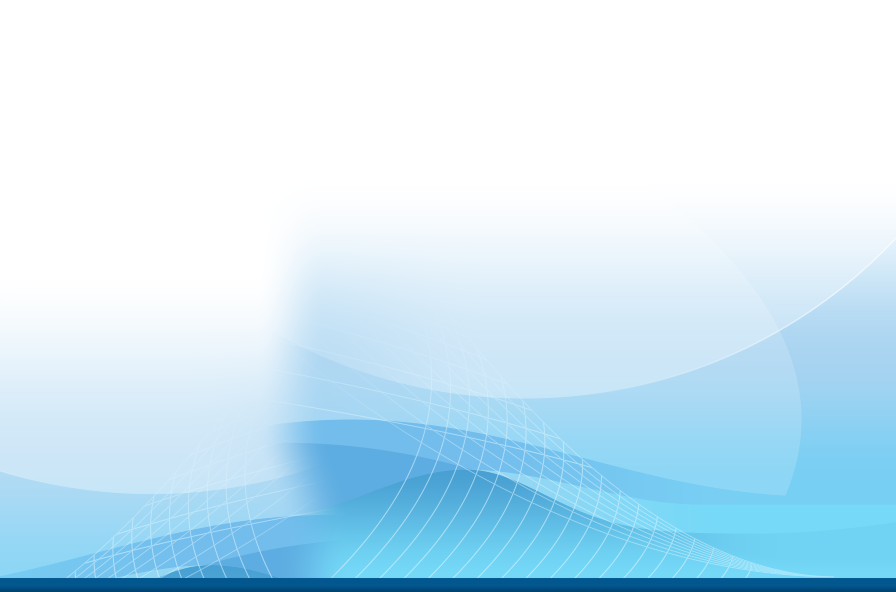
Reproduce this background procedurally as a WebGL 1 fragment shader.

```glsl
precision highp float;
// Pale blue backdrop: soft circles, layered waves and a fine line mesh over
// a dark footer. One scene function is drawn twice, the second time mirrored
// and lowered, and the two panels are cross-faded.
uniform vec2 u_resolution;

// Design grid: 768 x 508 units, y pointing down from the top edge.
const vec2 GRID = vec2(768.0, 508.0);
const float FLOOR_Y = 495.0;
const vec3 WHITE = vec3(1.0);
const vec3 SKY = vec3(0.66, 0.83, 0.945);
const vec3 CYAN = vec3(0.47, 0.81, 0.955);
const vec3 AQUA = vec3(0.46, 0.85, 0.97);
const vec3 AZURE = vec3(0.45, 0.74, 0.925);
const vec3 STEEL = vec3(0.37, 0.68, 0.885);
const vec3 TEAL = vec3(0.28, 0.62, 0.82);
const vec3 NAVY = vec3(0.01, 0.34, 0.56);

// Coverage of the side where d is positive.
float fill(float d, float aa) {
  return smoothstep(-aa, aa, d);
}

// Coverage of a thin line at distance d.
float stroke(float d, float width, float aa) {
  return 1.0 - smoothstep(width - aa, width + aa, abs(d));
}

// Wave profiles: height of each crest line at x.
float broadWave(float x) {
  return 393.0 - 33.0 * cos((x - 300.0) * 0.007854);
}

float innerWave(float x) {
  float d = x - 245.0;
  return 380.0 + 0.0009 * d * d;
}

float lightWave(float x) {
  return 403.0 + 30.0 * smoothstep(400.0, 600.0, x);
}

float hill(float x) {
  float d = (x - 400.0) / (x < 400.0 ? 125.0 : 95.0);
  float rise = max(x - 640.0, 0.0) / 128.0;
  return 458.0 - 55.0 * exp(-d * d) - 10.0 * rise * rise;
}

// Net of curved ribs crossed by strands that meet at the lower right.
float mesh(vec2 p, float aa) {
  float h = FLOOR_Y - p.y;
  float s = max((715.0 - p.x) / 355.0, 0.001);
  float reach = pow(s, 1.9);
  float ribs = 0.0;
  for (int i = 0; i < 18; i++) {
    float t = float(i) / 17.0;
    float turn = mix(170.0, 15.0, t);
    float bulge = mix(85.0, 5.0, t);
    float k = 1.0 - h / turn;
    float x = mix(285.0, 640.0, t) + bulge * (1.0 - k * k);
    float slope = 2.0 * bulge * k / turn;
    ribs = max(ribs, stroke((p.x - x) / sqrt(1.0 + slope * slope), 0.45, aa));
  }
  ribs *= fill(260.0 * reach - h, aa);

  float strands = 0.0;
  for (int j = 0; j < 9; j++) {
    float top = mix(116.0, 260.0, float(j) / 8.0);
    float slope = 1.9 * top * reach / (s * 355.0);
    float d = (h - top * reach) / sqrt(1.0 + slope * slope);
    strands = max(strands, stroke(d, 0.4, aa));
  }
  strands *= mix(0.3, 0.8, smoothstep(250.0, 400.0, p.x)) * step(p.x, 715.0);
  return max(ribs, strands) * smoothstep(225.0, 420.0, p.y);
}

vec3 scene(vec2 p, float aa) {
  // Vertical haze with a bluer patch on the left.
  vec3 color = mix(WHITE, SKY, smoothstep(145.0, 315.0, p.y));
  color = mix(color, CYAN, smoothstep(300.0, 415.0, p.y));

  // Translucent shell and large disc.
  float bow = (p.y - 360.0) / 190.0;
  float shell = fill(687.0 - 117.0 * bow * bow - p.x, aa);
  color = mix(color, WHITE, 0.16 * shell);
  float disc = 436.0 - length(p - vec2(450.0, -94.0));
  color = mix(color, WHITE, 0.32 * fill(disc, aa));
  float rim = stroke(disc, 0.6, aa) * smoothstep(480.0, 740.0, p.x);
  color = mix(color, WHITE, 0.6 * rim);
  float patchMask = (1.0 - smoothstep(240.0, 420.0, p.x)) * smoothstep(190.0, 340.0, p.y);
  color = mix(color, SKY, 0.6 * patchMask);

  // Waves from back to front.
  float right = smoothstep(380.0, 640.0, p.x);
  color = mix(color, mix(AZURE, CYAN, right), fill(p.y - broadWave(p.x), aa));
  color = mix(color, STEEL, fill(p.y - innerWave(p.x), aa) * (1.0 - right));
  vec3 lightColor = mix(vec3(0.6, 0.84, 0.95), AQUA, right);
  float lightMask = fill(p.y - lightWave(p.x), aa) * smoothstep(396.0, 402.0, p.x);
  color = mix(color, lightColor, lightMask);
  float depth = max(smoothstep(395.0, 500.0, p.y), 0.9 * smoothstep(400.0, 680.0, p.x));
  color = mix(color, mix(TEAL, AQUA, depth), fill(p.y - hill(p.x), aa));
  return mix(color, vec3(0.9, 0.97, 1.0), 0.55 * mesh(p, aa));
}

void main() {
  vec2 p = gl_FragCoord.xy / u_resolution * GRID;
  p.y = GRID.y - p.y;
  float aa = 0.6 * GRID.y / u_resolution.y;

  // Left panel is the mirrored scene, shifted down.
  vec3 left = scene(vec2(580.0 - p.x, p.y - 82.0), aa);
  float seam = mix(250.0, 270.0, smoothstep(370.0, 450.0, p.y));
  float blend = smoothstep(seam - 30.0, seam + 30.0, p.x);
  vec3 color = mix(left, scene(p, aa), blend);

  // Footer bar with a darker lower edge.
  vec3 bar = mix(NAVY, vec3(0.0, 0.26, 0.44), smoothstep(502.0, 508.0, p.y));
  color = mix(color, bar, fill(p.y - 496.0, aa));
  gl_FragColor = vec4(color, 1.0);
}
```
